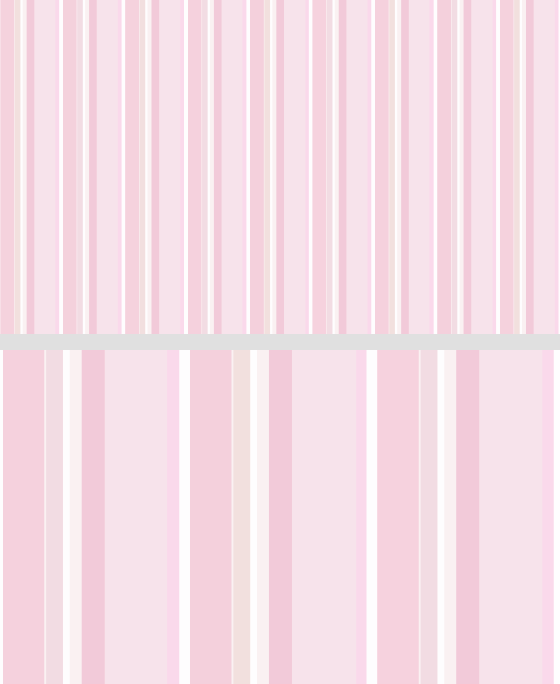
Top, the full canvas; bottom, a detail of the centre.
Give the GLSL for this pattern, as a WebGL 1 fragment shader.

```glsl
precision mediump float;

uniform vec2 u_resolution;

#define REPEATS 8.972
#define PHASE 0.005
#define WHITE vec3(0.998, 0.994, 0.996)
#define ROSE vec3(0.960, 0.820, 0.866)
#define DEEP_ROSE vec3(0.950, 0.793, 0.850)
#define BLUSH vec3(0.970, 0.892, 0.920)
#define LILAC vec3(0.982, 0.850, 0.920)
#define BEIGE vec3(0.950, 0.878, 0.872)
#define MAUVE vec3(0.950, 0.863, 0.892)
#define CREAM vec3(0.982, 0.945, 0.950)

// Switches to the next stripe colour at an edge, softened over one pixel.
vec3 stripeFrom(vec3 before, vec3 stripe, float edge, float x, float pixel) {
  return mix(before, stripe, clamp((x - edge) / pixel + 0.5, 0.0, 1.0));
}

// Slow irregular drift between repeats, in -1..1.
float drift(float cell, float seed) {
  return 0.6 * sin(cell * 2.3 + seed) + 0.4 * sin(cell * 4.7 + seed * 1.9);
}

void main() {
  float pixel = REPEATS / u_resolution.x;
  float position = gl_FragCoord.x / u_resolution.x * REPEATS - PHASE;
  float cell = floor(position);
  float x = position - cell;

  // Per-repeat variation: alternating warm and cool narrow stripe, uneven lilac edge.
  float warmth = clamp(0.5 + 0.5 * cos(3.14159 * cell) + 0.2 * drift(cell, 1.0), 0.0, 1.0);
  vec3 narrow = mix(MAUVE, BEIGE, warmth);
  float lilacEdge = 0.882 + 0.008 * drift(cell, 4.0);
  vec3 rose = ROSE + 0.006 * drift(cell, 2.0);

  // Stripes from left to right within one repeat.
  vec3 color = stripeFrom(WHITE, rose, 0.0, x, pixel);
  color = stripeFrom(color, CREAM, 0.222, x, pixel);
  color = stripeFrom(color, narrow, 0.232, x, pixel);
  color = stripeFrom(color, WHITE, 0.322, x, pixel);
  color = stripeFrom(color, CREAM, 0.358, x, pixel);
  color = stripeFrom(color, DEEP_ROSE, 0.422, x, pixel);
  color = stripeFrom(color, BLUSH, 0.545, x, pixel);
  color = stripeFrom(color, LILAC, lilacEdge, x, pixel);
  color = stripeFrom(color, WHITE, 0.943, x, pixel);

  gl_FragColor = vec4(color, 1.0);
}
```
